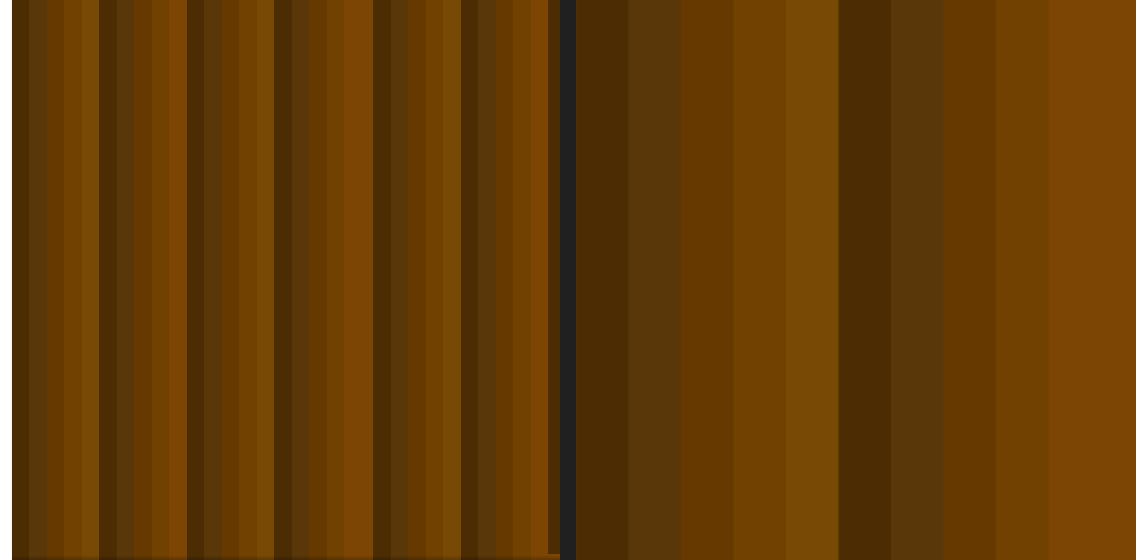
Left, the full canvas; right, a detail of the centre.
A three.js fragment shader for this pattern:

```glsl
varying vec2 vUv;

const float GRID = 96.0;        // layout units across the canvas
const float MARGIN = 2.0;       // pale strip on the left
const float STRIPE = 3.0;
const float STRIPES = 5.0;
const float WIDE_GAP = 2.0;     // extra width of the fourth fold
const vec3 PAPER = vec3(1.0);

// Antialiased step: 0 left of the edge, 1 right of it
float edge(float position, float x, float blur) {
  return smoothstep(position - blur, position + blur, x);
}

// Left side of a fold, shifted after the wide one
float foldStart(float fold) {
  return MARGIN + fold * STRIPE * STRIPES + WIDE_GAP * step(3.5, fold);
}

// Shades from shadow to crest; the crest alternates between folds
vec3 stripeColor(float stripe, float fold) {
  if (stripe < 0.5) return vec3(0.298, 0.176, 0.012);
  if (stripe < 1.5) return vec3(0.349, 0.216, 0.035);
  if (stripe < 2.5) return vec3(0.400, 0.225, 0.0);
  if (stripe < 3.5) return vec3(0.440, 0.255, 0.004);
  return mix(vec3(0.471, 0.282, 0.020), vec3(0.486, 0.271, 0.016), mod(fold, 2.0));
}

// Each stripe covers everything to its right, so the next one trims it
vec3 foldedPanels(float x, float blur) {
  vec3 color = PAPER;
  for (int i = 0; i < 7; i++) {
    float fold = float(i);
    for (int j = 0; j < 5; j++) {
      float stripe = float(j);
      float left = foldStart(fold) + stripe * STRIPE;
      color = mix(color, stripeColor(stripe, fold), edge(left, x, blur));
    }
  }
  return color;
}

void main() {
  vec2 p = vUv * GRID;
  float blur = 0.04;
  vec3 color = foldedPanels(p.x, blur);

  // The last shadow stops just above the lower edge
  float notch = edge(foldStart(6.0), p.x, blur) * (1.0 - edge(1.0, p.y, blur));
  color = mix(color, stripeColor(4.0, 5.0), notch);

  // Thin shade along the bottom of the panels
  float shade = (1.0 - smoothstep(0.0, 0.9, p.y)) * edge(MARGIN, p.x, blur);
  color *= 1.0 - 0.2 * shade;

  gl_FragColor = vec4(color, 1.0);
}
```
